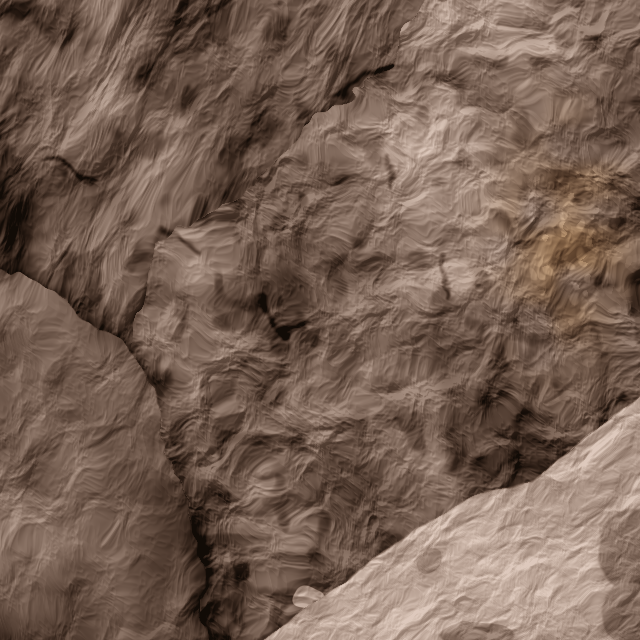
Write a Shadertoy shader that draws this texture.

```glsl
// Weathered cliff of brown boulders with dark clefts above a pale sloping slab.

const vec2 LIGHT_DIR = vec2(-.45, .89);
const float LIGHT_STEP = .0035;
const float EDGE = .003;
const float CRACK_WIDTH = .008;
const vec3 DARK = vec3(.05, .035, .02);
const vec3 PALE = vec3(.87, .79, .74);
const vec3 RAMP_POWER = vec3(1, 1.17, 1.27);
const vec3 OCHRE = vec3(1.08, 1, .82);

// Outline knots: slab and wall give y from x, left boulder gives x from y
const vec2 SLAB[7] = vec2[7](vec2(.4, -.01), vec2(.52, .08), vec2(.65, .173),
  vec2(.742, .225), vec2(.833, .247), vec2(.91, .31), vec2(1, .38));
const vec2 LEFT[7] = vec2[7](vec2(0, .325), vec2(.154, .312), vec2(.258, .268),
  vec2(.375, .25), vec2(.466, .2), vec2(.545, .08), vec2(.6, -.03));
const vec2 WALL[7] = vec2[7](vec2(.19, .4), vec2(.25, .62), vec2(.38, .7),
  vec2(.48, .8), vec2(.56, .862), vec2(.61, .9), vec2(.67, 1.01));

// Soft patches: centre and radii, then angle and gain
const int PATCHES = 8;
const vec4 HOLLOWS[8] = vec4[8](vec4(.015, .65, .032, .08), vec4(.025, .99, .04, .025),
  vec4(.315, .1, .025, .13), vec4(.19, .465, .08, .03), vec4(.455, .545, .04, .065),
  vec4(.815, .275, .09, .035), vec4(.86, .38, .15, .085), vec4(.715, .3, .018, .055));
const vec2 HOLLOW_FORM[8] = vec2[8](vec2(.1, -.5), vec2(0, -.3), vec2(.1, -.3),
  vec2(-.75, -.16), vec2(0, -.2), vec2(.1, -.22), vec2(.3, -.18), vec2(.2, -.24));
const vec4 SWELLS[8] = vec4[8](vec4(.72, .82, .2, .09), vec4(.69, .63, .09, .12),
  vec4(.97, .52, .06, .13), vec4(.96, .87, .06, .06), vec4(.12, .07, .05, .07),
  vec4(.53, .38, .06, .12), vec4(.25, .23, .035, .18), vec4(.55, .7, .06, .05));
const vec2 SWELL_FORM[8] = vec2[8](vec2(.5, .14), vec2(0, .13), vec2(0, -.1),
  vec2(0, -.1), vec2(0, -.13), vec2(.1, .08), vec2(.1, -.09), vec2(.4, -.13));

// Cracks: start and end
const vec4 CRACKS[7] = vec4[7](vec4(.61, .905, .52, .85), vec4(.26, .645, .31, .61),
  vec4(.4, .545, .445, .475), vec4(.445, .475, .475, .49), vec4(.07, .75, .15, .72),
  vec4(.61, .75, .612, .7), vec4(.69, .6, .695, .53));

// Loose stones: centre and radii, then tone
const vec4 STONES[5] = vec4[5](vec4(.482, .065, .025, .021), vec4(.742, .008, .058, .018),
  vec4(.985, .14, .05, .065), vec4(.985, .04, .045, .05), vec4(.67, .12, .018, .02));
const float STONE_TONE[5] = float[5](.78, .58, .56, .56, .66);

vec2 hash2(vec2 p) {
  vec3 q = fract(p.xyx * vec3(.1031, .103, .0973));
  q += dot(q, q.yzx + 33.33);
  return fract((q.xx + q.yz) * q.zy);
}

float noise(vec2 p) {
  vec2 i = floor(p), f = fract(p);
  f *= f * (3. - 2. * f);
  return mix(mix(hash2(i).x, hash2(i + vec2(1, 0)).x, f.x),
    mix(hash2(i + vec2(0, 1)).x, hash2(i + 1.).x, f.x), f.y);
}

vec2 noise2(vec2 p) { return vec2(noise(p), noise(p + 50.)) - .5; }

float ridged(vec2 p) {
  float sum = 0., amp = .5;
  for (int i = 0; i < 6; i++, amp *= .55) {
    sum += amp * (1. - abs(2. * noise(p) - 1.));
    p = mat2(1.6, 1.25, -1.25, 1.6) * p + 7.3;
  }
  return sum;
}

// Rounded cobbles: height and cell id
vec2 cobbles(vec2 p) {
  vec2 best = vec2(-9, 0);
  for (int k = 0; k < 9; k++) {
    vec2 c = floor(p) + vec2(k % 3 - 1, k / 3 - 1), h = hash2(c), d = p - c - h;
    if (-dot(d, d) > best.x) best = vec2(-dot(d, d), h.x);
  }
  return best;
}

float relief(vec2 q) {
  q += .06 * noise2(q * 8.) + .025 * noise2(q * 27.);
  return ridged(q * 5.) + .32 * cobbles(q * 10.).x + .14 * cobbles(q * 27.).x;
}

float profile(float t, vec2 k[7]) {
  float v = k[0].y;
  for (int i = 0; i < 6; i++) {
    vec2 d = k[i + 1] - k[i];
    v += d.y * clamp((t - k[i].x) / d.x, 0., 1.);
  }
  return v;
}

float blob(vec2 p, vec4 area, vec2 form) {
  float c = cos(form.x), s = sin(form.x);
  vec2 d = mat2(c, -s, s, c) * (p - area.xy) / area.zw;
  return form.y * exp(-dot(d, d));
}

float segment(vec2 p, vec4 s) {
  vec2 a = p - s.xy, b = s.zw - s.xy;
  return length(a - b * clamp(dot(a, b) / dot(b, b), 0., 1.));
}

void mainImage(out vec4 fragColor, in vec2 fragCoord) {
  vec2 uv = fragCoord / iResolution.xy;
  vec2 wobble = noise2(uv * 22.) + .5 * noise2(uv * 65.), p = uv + .02 * wobble;

  // Rock regions
  float slabDist = uv.y + .007 * wobble.y - profile(uv.x, SLAB);
  float leftDist = p.x - profile(p.y, LEFT), wallDist = p.y - profile(p.x, WALL);
  float slab = smoothstep(EDGE, -EDGE, slabDist), left = smoothstep(EDGE, -EDGE, leftDist);
  float wall = smoothstep(-EDGE, EDGE, wallDist) * (1. - left);
  float tone = mix(.5, .56, smoothstep(.45, .7, uv.x));
  tone = mix(mix(tone, .47, wall), .5, left);

  // Grain direction and directional light
  mat2 grain = mat2(1);
  float gain = .013;
  if (wall > .5) { grain = mat2(1.16, .27, -.58, .53); gain = .012; }
  if (left > .5) { grain = mat2(1, .25, -.35, .75); gain = .009; }
  if (slab > .5) { grain = mat2(1.2, 1.5, 1, -1.9); gain = .005; }
  float height = relief(grain * uv);
  float slope = (height - relief(grain * (uv + LIGHT_STEP * LIGHT_DIR))) / LIGHT_STEP;
  float shade = clamp(gain * slope, -.2, .18) + gain * 17. * (height - .62);

  // Hollows, swells, seams, pits and cracks
  for (int i = 0; i < PATCHES; i++)
    tone += blob(p, HOLLOWS[i], HOLLOW_FORM[i]) + blob(p, SWELLS[i], SWELL_FORM[i]);
  tone -= .22 * (1. - left) * exp(-max(leftDist, 0.) / .018) * step(uv.y, .6);
  tone -= .13 * wall * exp(-max(wallDist, 0.) / .025);
  tone -= .1 * exp(-max(slabDist, 0.) / .012);
  tone += .2 * (noise(p * 7.) - .5) + .16 * (noise(p * 17.) - .5);
  tone -= .18 * (1. - left) * smoothstep(.62, .9, noise(grain * p * 32.));
  for (int i = 0; i < 7; i++)
    tone -= .28 * smoothstep(CRACK_WIDTH, 0., segment(p, CRACKS[i]));
  tone = mix(tone, .83 + .1 * (noise(uv * 9.) - .5), slab);

  // Ochre vein with pale grains
  float ochre = blob(uv, vec4(.89, .62, .09, .16), vec2(0, 1)) * (1. - slab);
  vec2 grit = cobbles(p * 60.);
  tone += .16 * ochre * step(.6, grit.y) * smoothstep(-.25, -.06, grit.x);

  // Loose stones with contact shadows
  for (int i = 0; i < 5; i++) {
    vec2 d = (uv + .01 * wobble - STONES[i].xy) / STONES[i].zw;
    tone -= .12 * smoothstep(1.4, .8, length(d + vec2(-.1, .25)));
    tone = mix(tone, STONE_TONE[i] + .1 * dot(d, LIGHT_DIR), smoothstep(1.06, .94, length(d)));
  }

  // Tone to mineral colour
  float t = clamp(tone + shade, .02, 1.);
  vec3 color = mix(DARK, PALE, pow(vec3(t), RAMP_POWER));
  color *= mix(vec3(1), OCHRE, ochre * smoothstep(.2, .7, noise(uv * 18.)));
  fragColor = vec4(color, 1);
}
```
